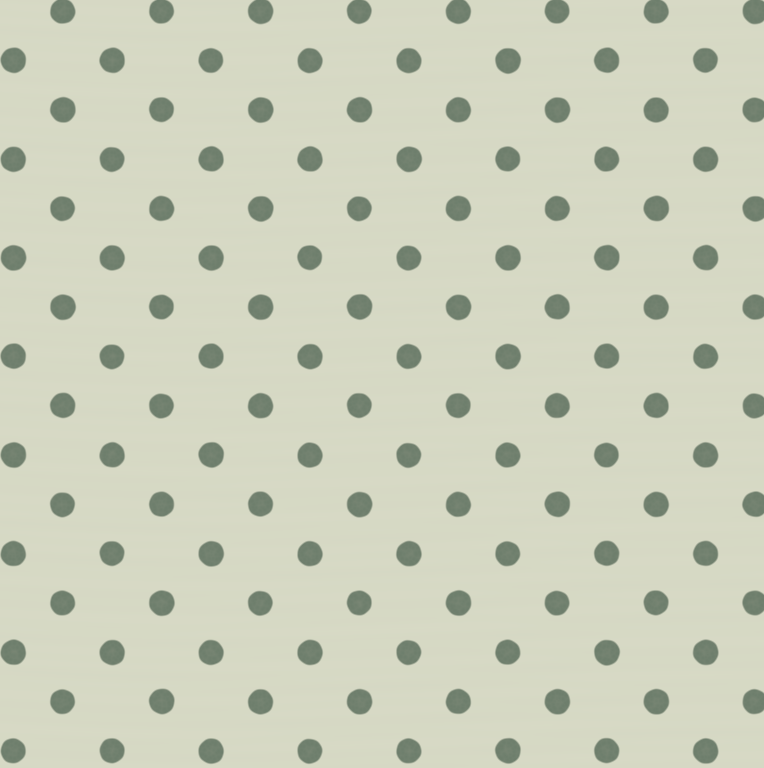
This pattern is drawn by a Shadertoy shader. Its source:

```glsl
const vec2  PITCH      = vec2(0.12878, 0.12844); // spacing of one dot grid, in canvas heights
const vec2  ANCHOR     = vec2(0.0173, 0.0222);   // centre of the lowest left dot
const float RADIUS     = 0.0163;
const float RADIUS_VAR = 0.0003;
const float JITTER     = 0.0004;
const float WOBBLE     = 0.00022;                // raggedness of the dot outline
const float SOFTNESS   = 0.0015;
const float MOTTLE_FREQ = 190.0;
const float STREAK     = 0.003;
const float TAU        = 6.2831853;

const vec3 CLOTH     = vec3(0.840, 0.850, 0.770);
const vec3 INK_DARK  = vec3(0.430, 0.496, 0.425);
const vec3 INK_LIGHT = vec3(0.490, 0.535, 0.465);

vec2 hash22(vec2 p) {
    vec3 q = fract(vec3(p.xyx) * vec3(0.1031, 0.1030, 0.0973));
    q += dot(q, q.yzx + 33.33);
    return fract((q.xx + q.yz) * q.zy);
}

// Distance to the nearest scattered feature point
float cellular(vec2 p) {
    vec2 cell = floor(p), f = fract(p);
    float nearest = 2.0;
    for (int y = -1; y <= 1; y++)
        for (int x = -1; x <= 1; x++) {
            vec2 o = vec2(x, y);
            nearest = min(nearest, length(o + hash22(cell + o + 57.0) - f));
        }
    return nearest;
}

// Signed distance to the nearest dot of one grid, shifted by a part of the pitch
float dotGrid(vec2 p, vec2 shift) {
    vec2 q = (p - ANCHOR) / PITCH - shift;
    vec2 id = round(q);
    vec2 rnd = hash22(id + shift + 31.0);
    vec2 local = (q - id) * PITCH - (rnd - 0.5) * 2.0 * JITTER;
    float angle = atan(local.y, local.x + 1e-6);
    float outline = sin(3.0 * angle + TAU * rnd.x) + 0.6 * sin(7.0 * angle + TAU * rnd.y);
    return length(local) - RADIUS - (rnd.x - 0.5) * 2.0 * RADIUS_VAR - WOBBLE * outline;
}

void mainImage(out vec4 fragColor, in vec2 fragCoord) {
    vec2 p = fragCoord / iResolution.y;

    // Two interleaved grids make the staggered rows
    float d = min(dotGrid(p, vec2(0.0)), dotGrid(p, vec2(0.5)));

    // Cloth with faint horizontal streaks
    float streak = sin(p.y * 83.0 + sin(p.x * 9.0)) * sin(p.y * 211.0 + 2.0 * sin(p.x * 5.0));
    vec3 color = CLOTH + STREAK * streak;

    // Mottled ink, paler towards the middle and at the very rim
    float mottle = cellular(p * MOTTLE_FREQ);
    float middle = smoothstep(-0.35 * RADIUS, -RADIUS, d);
    float rim = smoothstep(-0.12 * RADIUS, 0.0, d);
    vec3 ink = mix(INK_DARK, INK_LIGHT, clamp(0.5 * mottle + 0.35 * middle + 0.4 * rim - 0.1, 0.0, 1.0));

    float edge = max(SOFTNESS, 0.75 / iResolution.y);
    color = mix(ink, color, smoothstep(-edge, edge, d));
    fragColor = vec4(color, 1.0);
}
```
